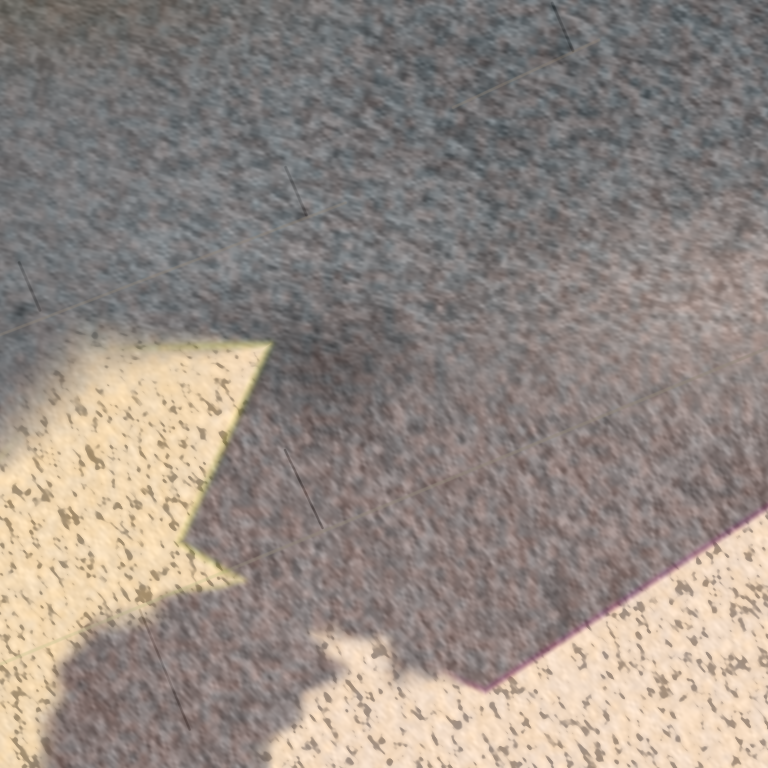
Write a WebGL 2 fragment shader that draws this texture.

```glsl
#version 300 es
precision highp float;
// Speckled granite paving in raking sun: two lit patches break a broad shadow.
// Patches are polygon distances with varying penumbra; joints are segments,
// and the stone is stretched value noise in two blended directions.
uniform vec2 u_resolution;
out vec4 fragColor;

const vec3 SHADE_COOL = vec3(0.425, 0.428, 0.435);
const vec3 SHADE_WARM = vec3(0.535, 0.485, 0.475);
const vec3 SHADE_PALE = vec3(0.66, 0.60, 0.575);
const vec3 SHADE_BROWN = vec3(0.43, 0.40, 0.36);
const vec3 SUNLIT = vec3(0.94, 0.845, 0.75);

const vec2 LEFT_PATCH[10] = vec2[10](
  vec2(-0.2, 0.30), vec2(0.0, 0.405), vec2(0.12, 0.545), vec2(0.352, 0.552), vec2(0.234, 0.294),
  vec2(0.316, 0.243), vec2(0.22, 0.222), vec2(0.085, 0.155), vec2(0.045, -0.1), vec2(-0.2, -0.1));
const vec2 RIGHT_PATCH[10] = vec2[10](
  vec2(0.31, -0.1), vec2(0.345, 0.02), vec2(0.445, 0.125), vec2(0.415, 0.18), vec2(0.505, 0.16),
  vec2(0.525, 0.115), vec2(0.575, 0.122), vec2(0.632, 0.098), vec2(1.1, 0.402), vec2(1.1, -0.1));

float hash(vec2 p) {
  vec3 q = fract(vec3(p.xyx) * 0.1031);
  q += dot(q, q.yzx + 33.33);
  return fract((q.x + q.y) * q.z);
}

float noise(vec2 p) {
  vec2 i = floor(p), f = fract(p);
  f = f * f * (3.0 - 2.0 * f);
  return mix(mix(hash(i), hash(i + vec2(1, 0)), f.x),
             mix(hash(i + vec2(0, 1)), hash(i + vec2(1, 1)), f.x), f.y);
}

// Noise drawn out along one direction
float streaks(vec2 p, float angle, vec2 scale) {
  float c = cos(angle), s = sin(angle);
  return noise(vec2(c * p.x + s * p.y, c * p.y - s * p.x) * scale + 300.0);
}

float grain(vec2 p, float angle, float scale) {
  return 0.6 * streaks(p, angle, scale * vec2(0.55, 1.1))
       + 0.4 * streaks(p + 0.37, angle + 0.25, scale * vec2(1.2, 2.1));
}

float segment(vec2 p, vec2 a, vec2 b) {
  vec2 d = b - a;
  return length(p - a - d * clamp(dot(p - a, d) / dot(d, d), 0.0, 1.0));
}

// Signed distance to a polygon, negative inside
float polygon(vec2 p, vec2 v[10]) {
  float d = 10.0, side = 1.0;
  for (int i = 0, j = 9; i < 10; j = i, i++) {
    d = min(d, segment(p, v[i], v[j]));
    bool above = p.y >= v[i].y, below = p.y < v[j].y;
    vec2 e = v[j] - v[i], w = p - v[i];
    bool turn = e.x * w.y > e.y * w.x;
    if ((above && below && turn) || (!above && !below && !turn)) side = -side;
  }
  return side * d;
}

float blob(vec2 p, vec2 centre, vec2 radius) {
  vec2 q = (p - centre) / radius;
  return exp(-dot(q, q));
}

float stroke(vec2 p, vec2 a, vec2 b, float width) {
  return smoothstep(width, width * 0.2, segment(p, a, b));
}

void main() {
  vec2 p = gl_FragCoord.xy / u_resolution;

  // Sun patches: ragged leaf edges on the left, crisp edges elsewhere
  vec2 ragged = vec2(noise(p * 32.0), noise(p * 32.0 + 50.0)) - 0.5;
  float leafy = smoothstep(0.27, 0.2, p.y) * smoothstep(0.62, 0.55, p.x);
  vec2 q = p + ragged * 0.025 * leafy;
  float haze = smoothstep(0.31, 0.1, p.x) * smoothstep(0.33, 0.45, p.y);
  float topHaze = smoothstep(0.50, 0.55, p.y) * smoothstep(0.35, 0.25, p.x);
  float leftSoft = 0.007 + 0.055 * max(haze, 0.45 * topHaze) + 0.016 * leafy;
  float leftDist = polygon(q, LEFT_PATCH), rightDist = polygon(q, RIGHT_PATCH);
  float rightSoft = 0.005 + 0.014 * leafy;
  float sun = max(smoothstep(leftSoft, -leftSoft, leftDist),
                  smoothstep(rightSoft, -rightSoft, rightDist));

  // Shadow tone: cool above, warm below, pale sheen at the right
  float warmth = smoothstep(0.68, 0.32, p.y + 0.12 * (0.5 - p.x));
  vec3 shade = mix(SHADE_COOL, SHADE_WARM, warmth);
  shade = mix(shade, SHADE_PALE, 0.8 * blob(p, vec2(1.0, 0.60), vec2(0.36, 0.14)));
  shade = mix(shade, SHADE_BROWN, 0.8 * blob(p, vec2(0.0, 1.02), vec2(0.3, 0.1)));
  shade += 0.05 * blob(p, vec2(0.24, 0.71), vec2(0.25, 0.14));
  shade -= 0.09 * blob(p, vec2(0.42, 0.51), vec2(0.11, 0.08));
  shade -= 0.04 * blob(p, vec2(0.1, 0.06), vec2(0.14, 0.12));
  shade += 0.03 * (noise(p * 9.0) - 0.5);

  // Stone grain: flat streaks above, steeper ones below
  float steep = smoothstep(0.62, 0.42, p.y);
  float fleck = mix(grain(p, -0.5, 125.0), grain(p, -1.05, 125.0), steep) - 0.5;
  float tint = noise(p * 75.0 + 90.0) - 0.5;
  float clarity = mix(0.7, 1.0, smoothstep(0.1, 0.6, p.x + 0.4 * (1.0 - p.y)));
  shade += clarity * (0.30 * fleck + 0.06 * tint * vec3(1.0, 0.1, -0.2));
  vec3 lit = SUNLIT - vec3(0.0, 0.005, 0.055) * smoothstep(0.45, 0.2, p.x);
  lit += 0.16 * fleck + 0.05 * tint * vec3(0.5, 0.0, -0.8);
  lit -= vec3(0.25, 0.23, 0.20) * smoothstep(0.09, 0.28, -fleck);
  vec3 color = mix(shade, lit, sun);

  // Long joints, then short cross joints with a dark stain at their foot
  float pale = stroke(p, vec2(0.0, 0.135), vec2(1.0, 0.547), 0.0035);
  pale += 0.7 * stroke(p, vec2(0.0, 0.564), vec2(0.45, 0.736), 0.003);
  pale += 0.7 * stroke(p, vec2(0.59, 0.86), vec2(0.78, 0.948), 0.003);
  color = mix(color, mix(vec3(0.57, 0.53, 0.48), vec3(0.83, 0.79, 0.61), sun), 0.55 * pale);
  float dark = stroke(p, vec2(0.371, 0.414), vec2(0.42, 0.3125), 0.0025);
  dark += 0.6 * stroke(p, vec2(0.182, 0.206), vec2(0.247, 0.05), 0.0025);
  for (float i = 0.0; i < 3.0; i++) {
    vec2 foot = vec2(0.052 + 0.347 * i, 0.596 + 0.079 * i + 0.045 * i * i);
    dark += 0.6 * stroke(p, foot, foot + vec2(-0.027, 0.062), 0.003);
    dark += 0.55 * blob(p, foot - vec2(0.022, 0.003), vec2(0.02, 0.01));
  }
  color -= 0.16 * dark;

  // Colour fringes along the crisp shadow edges
  float gold = exp(-pow(leftDist / 0.006, 2.0)) * (1.0 - haze) * (1.0 - leafy);
  float rose = exp(-pow((rightDist - 0.003) / 0.005, 2.0)) * smoothstep(0.55, 0.65, p.x);
  color += gold * vec3(0.01, 0.03, -0.08) + rose * vec3(0.03, -0.07, 0.0);
  fragColor = vec4(clamp(color, 0.0, 1.0), 1.0);
}
```
